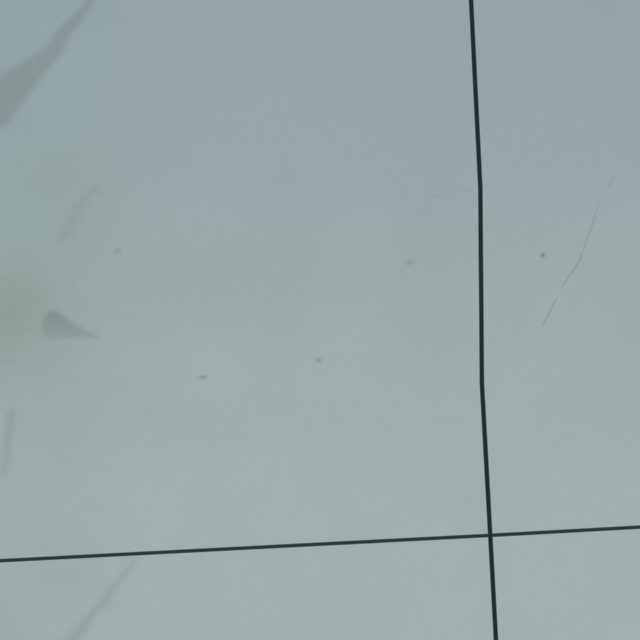
Write a WebGL 1 fragment shader that draws this texture.

```glsl
precision highp float;
// Pale marble tiles with dark grout joints, soft grey veins and faint scratches.
uniform vec2 u_resolution;

const vec3 TILE_TOP = vec3(0.588, 0.643, 0.662);
const vec3 TILE_LOW = vec3(0.634, 0.686, 0.682);
const vec3 GROUT = vec3(0.135, 0.175, 0.175);
const vec3 VEIN = vec3(0.49, 0.54, 0.54);
const vec3 STAIN = vec3(0.555, 0.610, 0.585);
const vec3 SCRATCH = vec3(0.44, 0.48, 0.48);
const float JOINT_V = 0.0033;
const float JOINT_H = 0.0026;
const float JOINT_BLUR = 0.0016;
const float MOTTLE = 0.022;
const float GRAIN = 0.010;

float hash(vec2 p) {
  vec3 q = fract(p.xyx * 0.1031);
  q += dot(q, q.yzx + 33.33);
  return fract((q.x + q.y) * q.z);
}

float noise(vec2 p) {
  vec2 i = floor(p);
  vec2 f = fract(p);
  f = f * f * (3.0 - 2.0 * f);
  return mix(mix(hash(i), hash(i + vec2(1.0, 0.0)), f.x),
             mix(hash(i + vec2(0.0, 1.0)), hash(i + vec2(1.0, 1.0)), f.x), f.y);
}

float fbm(vec2 p) {
  float sum = 0.0;
  float amp = 0.5;
  for (int i = 0; i < 4; i++) {
    sum += amp * noise(p);
    p = p * 2.03 + 7.1;
    amp *= 0.5;
  }
  return sum;
}

// Distance to a segment whose radius goes from ra to rb.
float taper(vec2 p, vec2 a, vec2 b, float ra, float rb) {
  vec2 d = b - a;
  float t = clamp(dot(p - a, d) / dot(d, d), 0.0, 1.0);
  return length(p - a - d * t) - mix(ra, rb, t);
}

float cover(float dist, float blur) {
  return 1.0 - smoothstep(-blur, blur, dist);
}

float blob(vec2 p, vec2 centre, vec2 size) {
  vec2 d = (p - centre) / size;
  return exp(-dot(d, d));
}

// Slightly bent upright joint.
float uprightJoint(vec2 p) {
  float d = taper(p, vec2(0.7350, 1.02), vec2(0.7505, 0.707), JOINT_V, JOINT_V);
  d = min(d, taper(p, vec2(0.7505, 0.707), vec2(0.7530, 0.400), JOINT_V, JOINT_V));
  d = min(d, taper(p, vec2(0.7530, 0.400), vec2(0.7660, 0.164), JOINT_V, JOINT_V));
  return min(d, taper(p, vec2(0.7660, 0.164), vec2(0.7760, -0.02), JOINT_V, JOINT_V));
}

float levelJoint(vec2 p) {
  float d = taper(p, vec2(-0.02, 0.1228), vec2(0.7660, 0.1635), JOINT_H, JOINT_H);
  return min(d, taper(p, vec2(0.7660, 0.1635), vec2(1.02, 0.1775), JOINT_H, JOINT_H));
}

void main() {
  vec2 uv = gl_FragCoord.xy / u_resolution;
  vec2 warp = vec2(fbm(uv * 22.0), fbm(uv * 22.0 + 40.0)) - 0.47;
  vec2 p = uv + warp * 0.012;
  float cloud = fbm(uv * 9.0);

  // Tile body: cool top, lighter base, dimmer left side.
  vec3 color = mix(TILE_TOP, TILE_LOW, smoothstep(1.05, 0.15, uv.y));
  color -= vec3(0.016, 0.010, 0.012) * (1.0 - smoothstep(0.0, 0.35, uv.x));
  color += MOTTLE * (cloud - 0.47);

  // Greenish stain with a pointed dark tip.
  float stain = blob(p, vec2(0.015, 0.515), vec2(0.085, 0.085));
  stain += 0.35 * blob(p, vec2(0.09, 0.72), vec2(0.09, 0.09));
  color = mix(color, STAIN, clamp(stain * (0.6 + 0.6 * cloud), 0.0, 1.0));
  float tip = cover(taper(p, vec2(0.085, 0.492), vec2(0.153, 0.472), 0.021, 0.001), 0.007);
  color = mix(color, VEIN, tip * mix(0.25, 0.85, smoothstep(0.45, 0.53, uv.y)));

  // Veins on the left edge and in the lower tile.
  float vein = cover(taper(p, vec2(0.145, 1.01), vec2(0.085, 0.924), 0.004, 0.012), 0.007);
  vein = max(vein, cover(taper(p, vec2(0.085, 0.924), vec2(-0.01, 0.832), 0.011, 0.034), 0.009));
  float wisp = cover(taper(p, vec2(0.148, 0.705), vec2(0.10, 0.635), 0.004, 0.009), 0.014);
  wisp += cover(taper(p, vec2(0.018, 0.35), vec2(0.008, 0.26), 0.009, 0.004), 0.009);
  wisp += cover(taper(p, vec2(0.21, 0.12), vec2(0.105, -0.01), 0.003, 0.010), 0.010);
  color = mix(color, VEIN, max(vein * 0.52, wisp * 0.30));

  // Hairline scratches and small specks.
  float worn = smoothstep(0.30, 0.60, noise(uv * 70.0));
  float scratch = cover(taper(p, vec2(0.843, 0.478), vec2(0.912, 0.615), 0.001, 0.0008), 0.0022);
  scratch += 0.6 * cover(taper(p, vec2(0.912, 0.615), vec2(0.957, 0.725), 0.001, 0.0005), 0.0022);
  scratch += 0.5 * cover(taper(p, vec2(0.67, 0.693), vec2(0.738, 0.703), 0.0005, 0.001), 0.002);
  color = mix(color, SCRATCH, scratch * worn * 0.45);
  float speck = blob(uv, vec2(0.848, 0.601), vec2(0.0035));
  speck += 0.7 * blob(uv, vec2(0.318, 0.411), vec2(0.006, 0.003));
  speck += 0.5 * blob(uv, vec2(0.499, 0.437), vec2(0.005, 0.004));
  speck += 0.4 * blob(uv, vec2(0.640, 0.590), vec2(0.007, 0.004));
  speck += 0.35 * blob(uv, vec2(0.184, 0.608), vec2(0.005));
  color = mix(color, SCRATCH, min(speck, 1.0) * 0.75);

  // Grout joints and fine grain.
  float joint = max(cover(uprightJoint(uv), JOINT_BLUR), cover(levelJoint(uv), JOINT_BLUR) * 0.92);
  color = mix(color, GROUT, joint);
  color += GRAIN * (noise(uv * 190.0) - 0.5);
  gl_FragColor = vec4(color, 1.0);
}
```
